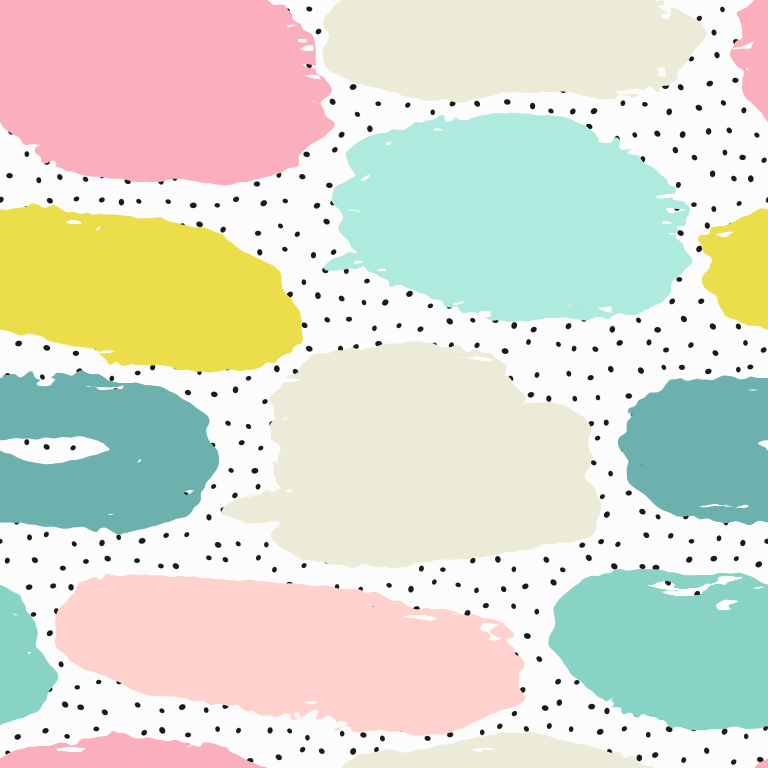
This pattern is drawn by a WebGL 1 fragment shader. Its source:

```glsl
precision highp float;
uniform vec2 u_resolution;

float hash(vec2 p) {
  return fract(sin(dot(p, vec2(127.1, 311.7))) * 43758.545);
}

float cornerSlope(vec2 cell, vec2 offset, vec2 f, vec2 period, float seed) {
  float angle = 6.2832 * hash(mod(cell + offset, period) + seed);
  return dot(vec2(cos(angle), sin(angle)), f - offset);
}

// Gradient noise that wraps after one canvas
float noise(vec2 uv, vec2 period, float seed) {
  vec2 p = uv * period, cell = floor(p), f = p - cell;
  vec2 u = f * f * f * (f * (f * 6.0 - 15.0) + 10.0);
  float a = cornerSlope(cell, vec2(0, 0), f, period, seed);
  float b = cornerSlope(cell, vec2(1, 0), f, period, seed);
  float c = cornerSlope(cell, vec2(0, 1), f, period, seed);
  float d = cornerSlope(cell, vec2(1, 1), f, period, seed);
  return mix(mix(a, b, u.x), mix(c, d, u.x), u.y);
}

// Approximate distance to a sheared superellipse on the wrapped canvas
float stroke(vec2 uv, vec2 centre, vec2 halfSize, float slant, float power) {
  vec2 p = fract(uv - centre + 0.5) - 0.5;
  p.y -= slant * p.x;
  vec2 q = max(abs(p) / halfSize, 0.001);
  float k = pow(pow(q.x, power) + pow(q.y, power), 1.0 / power);
  vec2 slope = pow(q / k, vec2(power - 1.0)) / halfSize;
  return (k - 1.0) / length(slope);
}

float fill(float d) {
  float edge = 0.7 / min(u_resolution.x, u_resolution.y);
  return 1.0 - smoothstep(-edge, edge, d);
}

// Staggered, jittered ink dots, slightly oval
float dots(vec2 uv) {
  vec2 p = uv * 32.0;
  p.x += 0.5 * mod(floor(p.y), 2.0);
  vec2 cell = mod(floor(p), 32.0);
  vec2 jitter = vec2(hash(cell + 3.0), hash(cell + 47.0)) - 0.5;
  vec2 q = fract(p) - 0.5 - 0.54 * jitter;
  float angle = 6.2832 * hash(cell + 81.0);
  q = mat2(cos(angle), sin(angle), -sin(angle), cos(angle)) * q;
  float radius = mix(0.1, 0.13, hash(cell + 19.0));
  return (length(q * vec2(0.9, 1.1)) - radius) / 32.0;
}

// Lay one paint shape with a frayed edge and dry-brush nicks
vec3 paint(vec3 base, vec3 tint, float d, vec2 grain) {
  d += grain.x;
  d = max(d, min(grain.y, d + 0.02));
  return mix(base, tint, fill(d));
}

void main() {
  vec2 uv = gl_FragCoord.xy / u_resolution;

  // Hand wobble: streaky sideways, gentle up and down
  vec2 p = uv;
  p.x += 0.03 * noise(uv, vec2(6, 28), 5.0) + 0.02 * noise(uv, vec2(5), 11.0);
  p.y += 0.01 * noise(uv, vec2(16), 23.0) + 0.025 * noise(uv, vec2(5), 31.0);

  float patches = noise(uv, vec2(9), 43.0);
  float fray = (0.003 + 0.03 * max(patches, 0.0)) * noise(uv, vec2(60, 72), 57.0);
  float streak = noise(uv, vec2(26, 104), 71.0);
  vec2 grain = vec2(fray, min(0.02 * streak - 0.006, 0.1 * patches - 0.018));

  vec3 cream = vec3(0.925, 0.922, 0.843);
  vec3 color = mix(vec3(0.99), vec3(0.1), fill(dots(uv)));

  // Upper strokes
  float pink = stroke(p, vec2(0.191, 0.901), vec2(0.234, 0.135), -0.12, 2.5);
  color = paint(color, vec3(0.984, 0.682, 0.733), pink, grain);

  float topCream = stroke(p, vec2(0.664, 0.951), vec2(0.243, 0.08), -0.02, 2.7);
  color = paint(color, cream, topCream, grain);

  float mint = stroke(p, vec2(0.668, 0.715), vec2(0.218, 0.125), -0.1, 3.2);
  mint = min(mint, stroke(p, vec2(0.469, 0.655), vec2(0.046, 0.014), 0.15, 1.5));
  color = paint(color, vec3(0.686, 0.918, 0.87), mint, grain);

  float yellow = stroke(p, vec2(0.151, 0.628), vec2(0.238, 0.09), -0.16, 2.6);
  color = paint(color, vec3(0.925, 0.867, 0.29), yellow, grain);

  // Teal ring with an open slit
  float teal = stroke(p, vec2(0.046, 0.413), vec2(0.233, 0.105), -0.02, 2.7);
  teal = max(teal, -stroke(p, vec2(0.062, 0.418), vec2(0.08, 0.016), -0.05, 1.6));
  color = paint(color, vec3(0.427, 0.694, 0.682), teal, grain);

  // Overlapping cream strokes with a lobe and a pointed tail
  float slab = stroke(p, vec2(0.517, 0.44), vec2(0.153, 0.107), 0.0, 4.0);
  slab = min(slab, stroke(p, vec2(0.562, 0.362), vec2(0.2, 0.088), 0.0, 4.5));
  slab = min(slab, stroke(p, vec2(0.69, 0.427), vec2(0.083, 0.04), -0.1, 2.2));
  slab = min(slab, stroke(p, vec2(0.378, 0.352), vec2(0.085, 0.022), 0.12, 1.6));
  color = paint(color, cream, slab, grain);

  // Lower strokes
  float peach = stroke(p, vec2(0.385, 0.151), vec2(0.295, 0.094), -0.12, 2.8);
  color = paint(color, vec3(1.0, 0.824, 0.804), peach, grain);

  float turquoise = stroke(p, vec2(0.892, 0.16), vec2(0.174, 0.097), -0.1, 2.5);
  float gap = stroke(p, vec2(0.9, 0.238), vec2(0.07, 0.006), 0.02, 2.0);
  turquoise = max(turquoise, -gap - 0.004 + 0.02 * streak);
  color = paint(color, vec3(0.533, 0.824, 0.776), turquoise, grain);

  gl_FragColor = vec4(color, 1.0);
}
```
